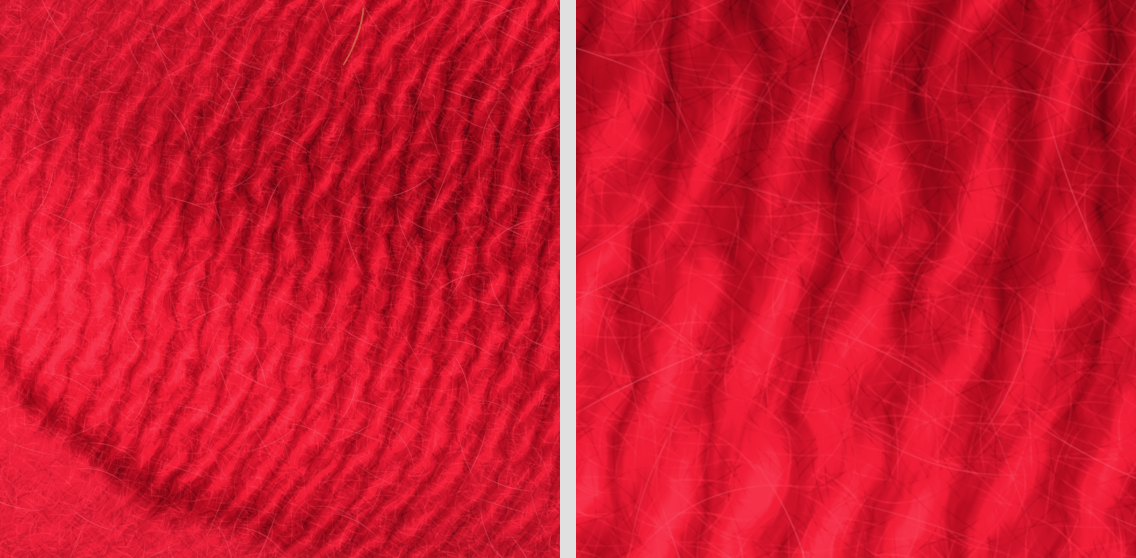
Left, the full canvas; right, a detail of the centre.
A Shadertoy shader for this texture:

```glsl
const float TAU = 6.2831853;
const float STRANDS_ACROSS = 18.5;
const float TWISTS_DOWN = 9.5;

const vec3 SHADE_RED = vec3(0.42, 0.01, 0.06);
const vec3 GAP_RED = vec3(0.60, 0.025, 0.09);
const vec3 DEEP_RED = vec3(0.72, 0.04, 0.12);
const vec3 YARN_RED = vec3(0.82, 0.07, 0.16);
const vec3 LIT_RED = vec3(0.95, 0.11, 0.21);
const vec3 GLOW_RED = vec3(0.96, 0.19, 0.29);
const vec3 HAZE_RED = vec3(0.80, 0.12, 0.21);
const vec3 PALE_HAIR = vec3(0.95, 0.38, 0.46);
const vec3 STRAW = vec3(0.84, 0.48, 0.32);

vec2 hash2(vec2 p) {
    vec3 q = fract(p.xyx * vec3(0.1031, 0.1030, 0.0973));
    q += dot(q, q.yzx + 33.33);
    return fract((q.xx + q.yz) * q.zy);
}

// Distance to the nearest scattered point
float cellular(vec2 p) {
    vec2 id = floor(p), f = fract(p);
    float nearest = 2.0;
    for (int y = -1; y <= 1; y++)
    for (int x = -1; x <= 1; x++) {
        vec2 cell = vec2(x, y);
        vec2 offset = cell + hash2(id + cell) - f;
        nearest = min(nearest, dot(offset, offset));
    }
    return sqrt(nearest);
}

float glow(vec2 p, vec2 center, vec2 radius) {
    vec2 d = (p - center) / radius;
    return exp(-dot(d, d));
}

vec2 rotate(vec2 p, float angle) {
    float c = cos(angle), s = sin(angle);
    return vec2(c * p.x + s * p.y, c * p.y - s * p.x);
}

// One curved hair in each long cell of a rotated grid
float hairLayer(vec2 p, float seed, vec2 size, float width, float density, float pixel) {
    vec2 q = rotate(p, seed * 2.39996) / size + seed * 7.31 + 40.0;
    vec2 id = floor(q), f = fract(q) - 0.5;
    vec2 rnd = hash2(id + seed * 17.0);
    float bend = rnd.x - 0.5;
    float path = bend * (4.0 * f.x * f.x - 0.5) + (rnd.y - 0.5) * 0.4;
    float slope = 8.0 * bend * f.x * size.y / size.x;
    float d = abs(f.y - path) * size.y / sqrt(1.0 + slope * slope);
    vec2 trait = hash2(id + seed + 91.0);
    float ends = smoothstep(0.48, 0.1, abs(f.x)) * (0.4 + 0.6 * trait.y);
    return step(trait.x, density) * ends * (1.0 - smoothstep(0.0, width + pixel, d));
}

// Rounded strands with slanted plies; 1 on the crest, 0 in the gap
float strandHeight(float across, float along) {
    float id = floor(across), f = fract(across);
    vec2 rnd = hash2(vec2(id + 50.0, 3.0));
    float roundness = sin(f * TAU * 0.5);
    float phase = along + rnd.x - f * 1.2;
    float ply = 0.5 + 0.5 * sin(TAU * phase + 0.9 * sin(along * 1.7 + rnd.y * TAU));
    return roundness * mix(0.42, 1.0, ply);
}

vec3 yarnRamp(float tone) {
    vec3 color = mix(SHADE_RED, GAP_RED, smoothstep(-0.2, 0.12, tone));
    color = mix(color, DEEP_RED, smoothstep(0.08, 0.36, tone));
    color = mix(color, YARN_RED, smoothstep(0.32, 0.58, tone));
    color = mix(color, LIT_RED, smoothstep(0.54, 0.84, tone));
    return mix(color, GLOW_RED, smoothstep(0.88, 1.25, tone));
}

float segmentDistance(vec2 p, vec2 a, vec2 b) {
    vec2 ab = b - a;
    return length(p - a - ab * clamp(dot(p - a, ab) / dot(ab, ab), 0.0, 1.0));
}

void mainImage(out vec4 fragColor, in vec2 fragCoord) {
    float pixel = 1.0 / iResolution.y;
    vec2 p = fragCoord * pixel;
    float clumps = cellular(p * 17.0 + 0.5 * sin(p.yx * 37.0));

    // Strands lean more toward the top and bottom of the ball
    float rise = p.y - 0.55;
    float across = p.x - 0.10 * p.y - 1.1 * rise * rise * rise * (1.2 - 0.6 * p.x);
    across += 0.005 * sin(p.y * 23.0 + p.x * 9.0) + 0.003 * sin(p.y * 51.0 - p.x * 31.0);
    across += 0.014 * (clumps - 0.45);
    float along = p.y + 0.014 * sin(p.x * 17.0 + p.y * 8.0);
    float height = strandHeight(across * STRANDS_ACROSS, along * TWISTS_DOWN);

    // A soft fold separates the lower left tuft from the wound strands
    float fold = p.y - 0.36 * exp(-4.0 * p.x) + 0.006 * sin(p.x * 29.0) + 0.02 * (clumps - 0.45);
    float tuft = 1.0 - smoothstep(-0.07, 0.01, fold);
    float shadow = exp(-pow((fold - 0.008) / 0.038, 2.0)) * smoothstep(0.75, 0.2, p.x);

    // Broad light and areas hidden by fuzz
    float light = 0.53 + 0.46 * glow(p, vec2(0.0, 0.48), vec2(0.26, 0.24))
        + 0.24 * glow(p, vec2(0.46, 0.31), vec2(0.34, 0.20))
        - 0.30 * glow(p, vec2(0.78, 0.68), vec2(0.36, 0.26))
        - 0.16 * glow(p, vec2(0.36, 0.74), vec2(0.22, 0.14))
        - 0.14 * glow(p, vec2(0.65, 0.0), vec2(0.3, 0.1))
        + 0.16 * tuft - 0.50 * shadow;
    light += 0.05 * sin(p.x * 13.0 + 4.0 * p.y) * sin(p.y * 11.0 - 5.0 * p.x);
    float haze = max(tuft, 0.8 * glow(p, vec2(0.02, 0.98), vec2(0.42, 0.3)));
    haze = max(haze, 0.6 * glow(p, vec2(0.95, 0.02), vec2(0.35, 0.2)));

    // Combed fibres follow the strands
    float combed = cellular(vec2(across * 120.0, along * 17.0) + clumps);
    float fine = cellular(vec2(across * 210.0, along * 50.0 + 9.0));
    float relief = (1.0 - 0.85 * haze) * (1.0 - 0.6 * shadow);
    float tone = light + 0.82 * relief * (height - 0.45);
    tone += 0.22 * (0.46 - clumps) + 0.20 * (0.46 - combed) + 0.12 * (0.46 - fine);

    // Short fuzz, alternately lit and shaded
    float paleFuzz = 0.0;
    for (int i = 0; i < 22; i++) {
        float seed = float(i) + 1.0;
        vec2 size = vec2(0.055, 0.02) * (0.7 + 0.7 * fract(seed * 0.618));
        float hair = hairLayer(p, seed, size, 0.0006, 0.6, pixel);
        float lit = mod(seed, 2.0);
        tone += hair * mix(-0.13, 0.13, lit);
        paleFuzz += hair * lit * 0.09;
    }

    vec3 color = yarnRamp(tone);
    color = mix(color, HAZE_RED * (0.62 + 0.58 * tone), 0.06 + 0.36 * haze);
    color = mix(color, PALE_HAIR, min(paleFuzz, 0.2));

    // Sparse stray hairs
    for (int i = 0; i < 6; i++) {
        float hair = hairLayer(p, float(i) + 43.0, vec2(0.14, 0.05), 0.0004, 0.22, pixel);
        color = mix(color, PALE_HAIR, 0.42 * hair);
    }

    // A single bent straw-coloured hair
    vec2 bent = p + vec2(2.5 * (p.y - 0.88) * (p.y - 0.99), 0.0);
    float straw = segmentDistance(bent, vec2(0.615, 0.885), vec2(0.65, 0.985));
    color = mix(color, STRAW, 0.7 * (1.0 - smoothstep(0.0005, 0.001 + pixel, straw)));

    fragColor = vec4(clamp(color, 0.0, 1.0), 1.0);
}
```
